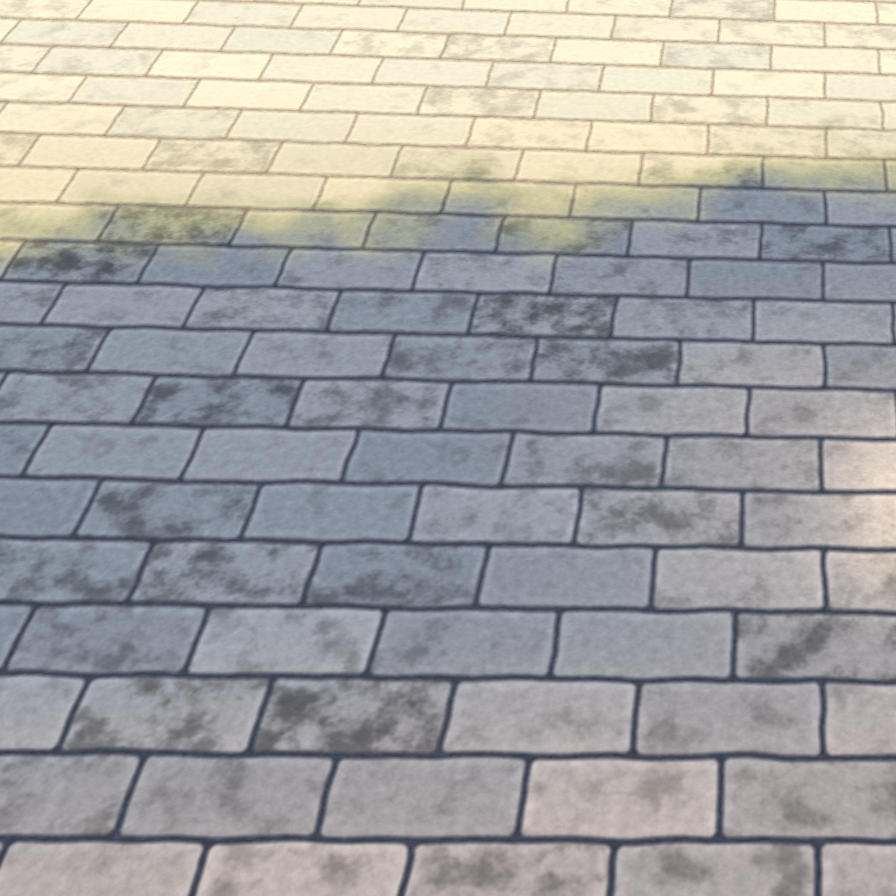
This texture is drawn by a WebGL 2 fragment shader. Its source:

```glsl
#version 300 es
// Running-bond brick paving seen in perspective, half in sun and half in blue shade.
precision highp float;

#define HORIZON 1.977      // height of the vanishing line
#define VANISH_X 0.885     // where the cross joints converge
#define ROW_SCALE 36.68    // courses per unit of inverse depth
#define ROW_START 19.16    // course number at the near edge
#define BRICK_LENGTH 0.1178
#define ROW_TILT 0.037     // slope of the far courses
#define JOINT 0.00105      // half width of a joint at unit depth
#define BLUR 0.0028        // softness of the edges
#define STAIN 0.42         // strength of the dark mottling

uniform vec2 u_resolution;
out vec4 fragColor;

const vec3 SHADE = vec3(0.55, 0.59, 0.655);
const vec3 WARM_SHADE = vec3(0.70, 0.675, 0.68);
const vec3 SUN = vec3(0.95, 0.90, 0.77);
const vec3 SUN_FAR = vec3(0.99, 0.965, 0.87);
const vec3 GLOW = vec3(0.93, 0.87, 0.81);
const vec3 JOINT_SHADE = vec3(0.25, 0.27, 0.33);
const vec3 JOINT_SUN = vec3(0.70, 0.62, 0.51);

vec2 hash2(vec2 p) {
  vec3 q = fract(p.xyx * vec3(0.1031, 0.1030, 0.0973));
  q += dot(q, q.yzx + 33.33);
  return fract((q.xx + q.yz) * q.zy);
}

float gradientDot(vec2 cell, vec2 offset) {
  return dot(hash2(cell + 50.0) * 2.0 - 1.0, offset);
}

float gradientNoise(vec2 p) {
  vec2 i = floor(p), f = fract(p);
  vec2 w = f * f * f * (f * (f * 6.0 - 15.0) + 10.0);
  vec2 e = vec2(1.0, 0.0);
  return mix(mix(gradientDot(i, f), gradientDot(i + e, f - e), w.x),
             mix(gradientDot(i + e.yx, f - e.yx), gradientDot(i + 1.0, f - 1.0), w.x), w.y);
}

float fbm(vec2 p) {
  float sum = 0.0, amp = 1.0;
  for (int i = 0; i < 4; i++) {
    sum += amp * gradientNoise(p);
    p = mat2(1.6, 1.2, -1.2, 1.6) * p + 7.3;
    amp *= 0.6;
  }
  return sum;
}

float roundedBox(vec2 p, vec2 halfSize, float radius) {
  vec2 q = abs(p) - halfSize + radius;
  return length(max(q, 0.0)) + min(max(q.x, q.y), 0.0) - radius;
}

// Colour of an unstained brick face under the light at this place; w holds the sunlight.
vec4 litFace(vec2 uv) {
  float edge = 0.725 + 0.075 * uv.x;
  float sun = smoothstep(-0.045, 0.06, uv.y - edge + 0.07 * fbm(uv * vec2(4.0, 8.0) + 3.0));
  float warm = 1.0 - smoothstep(0.04, 0.42, uv.y - 0.15 * (uv.x - 0.5));
  warm = max(warm, 0.7 * smoothstep(0.45, 0.95, uv.x) * (1.0 - smoothstep(0.5, 0.75, uv.y)));
  vec3 shade = mix(SHADE, WARM_SHADE, warm);
  vec2 spot = (uv - vec2(1.01, 0.43)) / vec2(0.085, 0.10);
  shade = mix(shade, GLOW, exp(-dot(spot, spot)));
  vec3 face = mix(shade, mix(SUN, SUN_FAR, smoothstep(0.78, 0.93, uv.y)), sun);
  face.b *= 1.0 - 0.5 * sun * (1.0 - sun);
  return vec4(face, sun);
}

void main() {
  vec2 uv = gl_FragCoord.xy / u_resolution;

  // Ground coordinates: x along a course, y across the courses
  float depth = HORIZON - uv.y / (1.0 - ROW_TILT * (uv.x - 0.5));
  vec2 size = vec2(BRICK_LENGTH * depth, depth * depth / ROW_SCALE);
  vec2 ground = vec2((uv.x - VANISH_X) / size.x, ROW_SCALE / depth - ROW_START);
  vec2 wobble = vec2(gradientNoise(ground * 2.3), gradientNoise(ground * vec2(3.0, 1.5) + 40.0));
  vec2 laid = ground + wobble * vec2(0.018, 0.055);

  // Brick cell, each second course shifted by half a brick
  float row = floor(laid.y);
  float shift = 0.64 + 0.51 * row + 0.025 * (hash2(vec2(row + 9.0, 5.0)).x - 0.5);
  laid.x -= shift;
  vec2 brick = floor(laid);
  vec2 local = (fract(laid) - 0.5) * size;
  vec2 tone = hash2(brick + 20.0);

  // Joint, soft rim and damp shadow along the lower edge
  float scale = depth * depth;
  float dist = roundedBox(local, 0.5 * size - JOINT * scale, 0.0022 * scale);
  float soft = BLUR + 0.6 / u_resolution.y;
  float solid = 1.0 - smoothstep(-soft, soft, dist);
  float rim = smoothstep(-0.0045 * scale, -0.0012 * scale, dist) * solid;
  float damp = 1.0 - smoothstep(-0.5, -0.32, local.y / size.y);

  // Wear: patchy dark stains, fine grain and tone for each brick
  vec4 lit = litFace(uv);
  float strength = mix(1.0, 0.4, lit.w);
  vec2 surface = ground * vec2(2.0, 1.0) + tone * 9.0;
  float patches = smoothstep(-0.15, 0.65, fbm(surface * 1.9) + 0.5 * tone.y - 0.3);
  float grain = fbm(surface * 8.0 + 11.0);
  float stain = patches * mix(0.35, 1.0, tone.y * tone.y);
  float wear = 1.0 - STAIN * strength * stain;
  wear *= 1.0 + strength * (0.13 * (tone.x - 0.5) + 0.10 * grain);
  wear *= 1.0 - 0.10 * strength * damp;
  vec3 face = lit.rgb * wear;
  face = mix(face, face * vec3(1.03, 0.99, 0.94), tone.x * 0.6);
  face += 0.045 * rim;

  vec3 joint = mix(JOINT_SHADE, JOINT_SUN, lit.w) * (1.0 + 0.25 * grain);
  fragColor = vec4(clamp(mix(joint, face, solid), 0.0, 1.0), 1.0);
}
```
